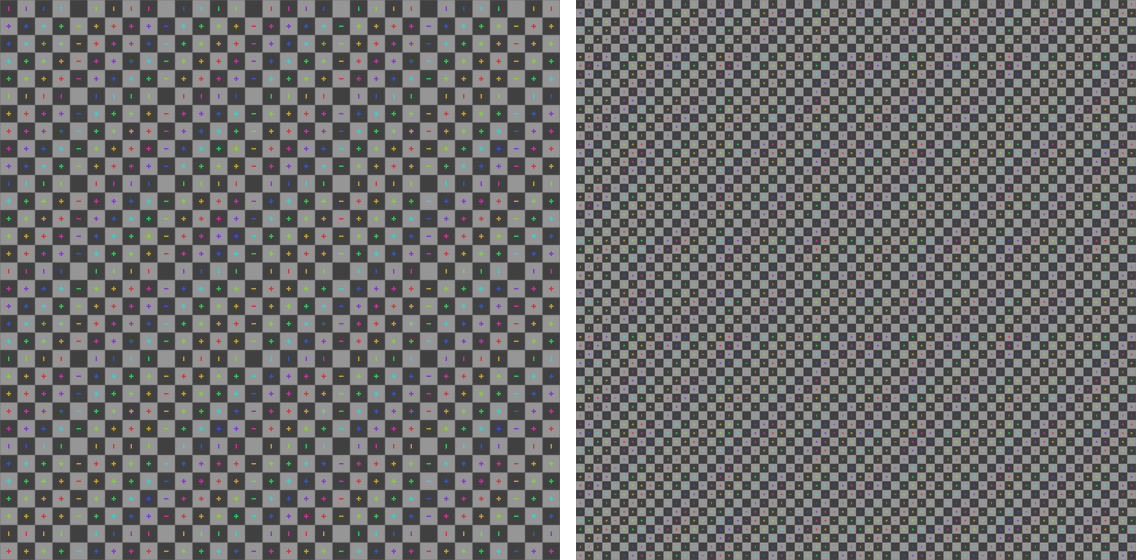
Left, the tile; right, the same tile 2 across and 2 down.
A WebGL 1 fragment shader for this pattern:

```glsl
precision highp float;

uniform vec2 u_resolution;

const float CELLS = 32.0;
const float HUE_STEPS = 8.0;
const float GAP_PERIOD = 5.0;
const vec3 DARK = vec3(0.25);
const vec3 LIGHT = vec3(0.59);

// Square wave from -1 to 1 that flips at every whole number
float softSquareWave(float x, float softness) {
  float side = 1.0 - 2.0 * mod(floor(x), 2.0);
  float edgeDistance = 0.5 - abs(fract(x) - 0.5);
  return side * clamp(edgeDistance / softness, 0.0, 1.0);
}

// Antialiased coverage of a box centred on the origin
float boxCoverage(vec2 p, vec2 halfSize, float pixel) {
  vec2 coverage = clamp((halfSize - abs(p)) / pixel + 0.5, 0.0, 1.0);
  return coverage.x * coverage.y;
}

vec3 markColor(float hue) {
  vec3 pure = clamp(abs(mod(hue * 6.0 + vec3(0.0, 4.0, 2.0), 6.0) - 3.0) - 1.0, 0.0, 1.0);
  return mix(vec3(0.18), vec3(0.84), pure);
}

// 1 on every line of the repeating gap, 0 elsewhere
float isGap(float index, float offset) {
  return 1.0 - step(0.5, mod(index - offset + 0.5, GAP_PERIOD) - 0.5);
}

// Plus sign that loses one arm pair on gap rows and columns
float plusCoverage(vec2 p, vec2 cell, float pixel) {
  vec2 bar = vec2(0.13, 0.036);
  float horizontal = boxCoverage(p, bar.xy, pixel) * (1.0 - isGap(cell.y, 1.0));
  float vertical = boxCoverage(p, bar.yx, pixel) * (1.0 - isGap(cell.x, 4.0));
  return max(horizontal, vertical);
}

void main() {
  vec2 grid = gl_FragCoord.xy / u_resolution * CELLS;
  vec2 cell = floor(grid);
  float pixel = CELLS / min(u_resolution.x, u_resolution.y);

  // Checkerboard
  float softness = max(0.04, 0.5 * pixel);
  float checker = softSquareWave(grid.x, softness) * softSquareWave(grid.y, softness);
  vec3 color = mix(DARK, LIGHT, 0.5 + 0.5 * checker);

  // Hue cycles outward from the rising diagonal
  float hue = mod(abs(cell.x - cell.y), HUE_STEPS) / HUE_STEPS;
  float plus = plusCoverage(fract(grid) - 0.5, cell, pixel);
  color = mix(color, markColor(hue), plus);

  gl_FragColor = vec4(color, 1.0);
}
```
